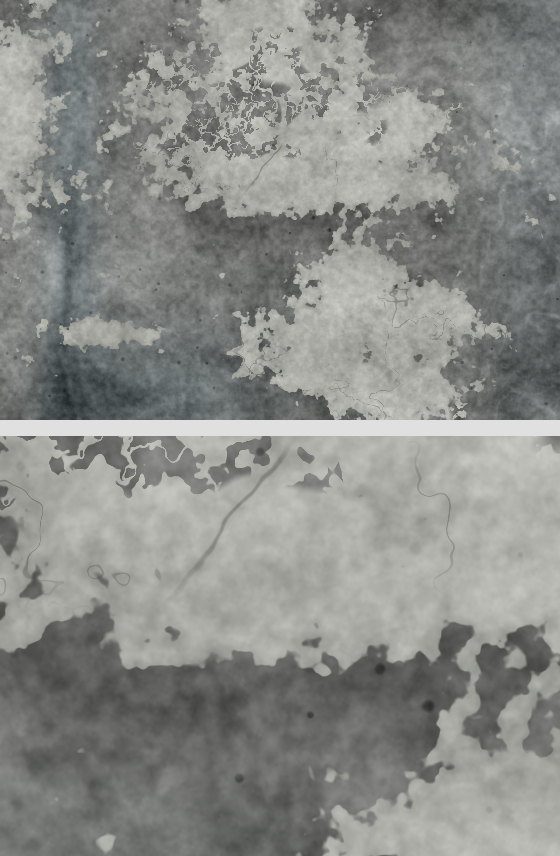
Top, the full canvas; bottom, a detail of the centre.
Reproduce this texture procedurally as a Shadertoy shader.

```glsl
// Weathered concrete wall with peeling pale paint, cracked chips, damp stains and pits.
#define PAINT vec3(0.685, 0.69, 0.662)
#define CONCRETE vec3(0.448, 0.452, 0.44)
#define COOL_TINT vec3(-0.022, 0.002, 0.018)
#define PAINT_LEVEL 0.43
#define EDGE_ROUGHNESS 0.75
#define STAIN_CONTRAST 0.36
#define GRAIN_CONTRAST 0.20
#define CHIP_SCALE 25.0
#define PIT_SCALE 19.0
#define CRACK_SCALE 4.5

float hash(vec2 p) {
    vec3 q = fract(p.xyx * vec3(0.1031, 0.1030, 0.0973));
    q += dot(q, q.yzx + 33.33);
    return fract((q.x + q.y) * q.z);
}

float valueNoise(vec2 p) {
    vec2 i = floor(p), f = fract(p);
    f = f * f * (3.0 - 2.0 * f);
    return mix(mix(hash(i), hash(i + vec2(1, 0)), f.x),
               mix(hash(i + vec2(0, 1)), hash(i + vec2(1, 1)), f.x), f.y);
}

// Layered noise centred on zero
float layers(vec2 p, int octaves) {
    float sum = 0.0, amp = 0.5;
    for (int i = 0; i < octaves; i++) {
        sum += amp * (valueNoise(p) - 0.5);
        p = mat2(1.6, 1.2, -1.2, 1.6) * p + 17.3;
        amp *= 0.55;
    }
    return sum;
}

// Cellular noise: nearest distance, gap to the second nearest, cell id
vec3 cells(vec2 p) {
    vec2 base = floor(p);
    float near = 9.0, second = 9.0, id = 0.0;
    for (int y = -1; y <= 1; y++)
    for (int x = -1; x <= 1; x++) {
        vec2 c = base + vec2(x, y);
        float d = length(c + vec2(hash(c), hash(c + 71.7)) - p);
        if (d < near) { second = near; near = d; id = hash(c + 31.1); }
        else second = min(second, d);
    }
    return vec3(near, second - near, id);
}

float blob(vec2 p, vec2 centre, vec2 radius) {
    vec2 q = (p - centre) / radius;
    return exp(-dot(q, q));
}

// Broad paint patches, as centre and radius
float paintCover(vec2 p) {
    vec4 patches[10] = vec4[10](
        vec4(0.62, 0.91, 0.20, 0.14), vec4(0.57, 0.71, 0.22, 0.15),
        vec4(0.92, 0.72, 0.19, 0.13), vec4(0.72, 0.57, 0.32, 0.08),
        vec4(0.03, 0.74, 0.10, 0.26), vec4(0.73, 0.17, 0.17, 0.12),
        vec4(1.03, 0.25, 0.11, 0.10), vec4(0.85, 0.31, 0.13, 0.13),
        vec4(0.91, 0.07, 0.16, 0.08), vec4(0.27, 0.21, 0.14, 0.04));
    float bare = 1.0;
    for (int i = 0; i < 10; i++)
        bare *= 1.0 - blob(p, patches[i].xy, patches[i].zw);
    return 1.0 - bare;
}

vec3 concreteColor(vec2 p, float grain) {
    vec2 warp = vec2(layers(p * 4.0, 3), layers(p * 4.0 + 40.0, 3));
    float tone = STAIN_CONTRAST * layers(p * 3.0 + warp * 1.5, 4);
    tone += 0.24 * layers(p * 15.0 + warp * 5.0, 4);
    tone += GRAIN_CONTRAST * grain;

    // Pale haze and dark damp areas
    tone += 0.12 * blob(p, vec2(1.28, 0.62), vec2(0.16, 0.30));
    tone -= 0.07 * blob(p, vec2(1.08, 0.44), vec2(0.16, 0.13));
    tone -= 0.06 * blob(p, vec2(0.90, 1.00), vec2(0.25, 0.09));
    tone -= 0.06 * blob(p, vec2(0.10, 0.00), vec2(0.20, 0.25));

    // Cool streaked strip on the left and wisps on the right
    float strip = blob(p, vec2(0.17, 0.5), vec2(0.08, 1.2));
    tone += strip * 0.30 * layers(vec2(p.x * 24.0, p.y * 4.0) + warp * 3.0, 3);
    float wisp = 1.0 - smoothstep(0.0, 0.06, abs(layers(p * 5.0 + warp * 4.0, 3)));
    tone += 0.055 * wisp * smoothstep(1.0, 1.2, p.x);
    float cool = strip + blob(p, vec2(0.40, 0.05), vec2(0.30, 0.20))
               + 0.6 * smoothstep(1.05, 1.25, p.x);
    return CONCRETE + tone + COOL_TINT * min(cool, 1.0);
}

void mainImage(out vec4 fragColor, in vec2 fragCoord) {
    vec2 p = fragCoord / iResolution.y;
    float grain = layers(p * 85.0, 3);
    float flakes = layers(p * 55.0 + 9.0, 3);
    float medium = layers(p * 20.0, 3);

    // Ragged paint edge with small flaked holes
    float cover = paintCover(p) - PAINT_LEVEL;
    float field = cover + EDGE_ROUGHNESS * (1.1 * layers(p * 6.0, 4) + medium + flakes);
    float paint = smoothstep(-0.035, 0.045, field);

    // Angular chips between cracked paint
    vec3 chip = cells(p * CHIP_SCALE + 2.5 * vec2(medium, flakes));
    float chipZone = blob(p, vec2(0.56, 0.74), vec2(0.21, 0.11))
                   + 0.45 * blob(p, vec2(0.80, 0.81), vec2(0.16, 0.13));
    float missing = smoothstep(0.0, 0.08, chipZone * 0.78 - chip.z + 0.9 * layers(p * 9.0, 2));
    paint *= 1.0 - missing * smoothstep(0.10, 0.18, chip.y + 0.25 * flakes);

    // Paint surface with dusty stains
    vec3 painted = PAINT + 0.16 * layers(p * 7.0 + 5.0, 4) + 0.17 * grain + 0.10 * medium;
    painted -= vec3(0.05, 0.05, 0.045) * smoothstep(0.35, 0.0, field);
    vec3 color = mix(concreteColor(p, grain), painted, paint);

    // Sparse hairline cracks
    float crackGap = cells(p * CRACK_SCALE + 0.7 * medium + 3.0).y;
    float crack = 1.0 - smoothstep(0.004, 0.022, crackGap);
    color -= 0.13 * crack * paint * smoothstep(0.0, 0.12, layers(p * 5.0 + 21.0, 2));

    // Small dark pits
    vec3 pit = cells(p * PIT_SCALE);
    float pitSize = 0.04 + 0.06 * hash(vec2(pit.z * 91.0, 4.0));
    color -= 0.13 * step(0.78, pit.z) * (1.0 - smoothstep(pitSize * 0.5, pitSize * 1.3, pit.x)) * (1.0 - 0.6 * paint);

    fragColor = vec4(clamp(color, 0.0, 1.0), 1.0);
}
```
